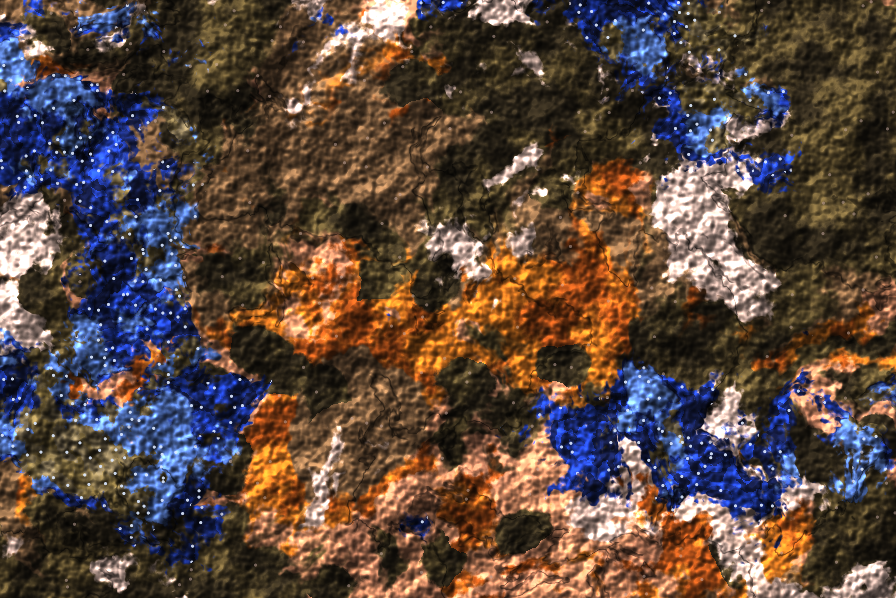
This texture is drawn by a Shadertoy shader. Its source:

```glsl
// Weathered rock face: brown, ochre, rose and pale mineral crusts, overgrown by
// glinting blue crystals. Warped fractal fields choose the mineral at each point;
// cellular lumps and grains form a height map that is lit from the upper left.

#define WARP 0.09
#define LUMP_SCALE 10.0
#define GRAIN_SCALE 62.0
#define GLINT_SCALE 76.0
#define RELIEF 27.0
#define BLUE_LEVEL 0.595
#define DARK_LEVEL 0.525
#define OCHRE_LEVEL 0.49
#define PALE_LEVEL 0.625
#define EDGE 0.022

const vec3 BROWN = vec3(0.38, 0.28, 0.19);
const vec3 UMBER = vec3(0.185, 0.155, 0.105);
const vec3 OCHRE = vec3(0.67, 0.37, 0.11);
const vec3 RUST = vec3(0.46, 0.21, 0.07);
const vec3 ROSE = vec3(0.68, 0.46, 0.36);
const vec3 PALE = vec3(0.79, 0.67, 0.63);
const vec3 OLIVE = vec3(0.34, 0.28, 0.13);
const vec3 NAVY = vec3(0.06, 0.08, 0.19);
const vec3 COBALT = vec3(0.11, 0.21, 0.62);
const vec3 DUSTY_BLUE = vec3(0.31, 0.43, 0.68);
const vec3 GLINT = vec3(0.86, 0.91, 1.0);

vec2 hash2(vec2 p) {
    vec3 q = fract(p.xyx * vec3(0.1031, 0.1030, 0.0973));
    q += dot(q, q.yzx + 33.33);
    return fract((q.xx + q.yz) * q.zy);
}

float noise(vec2 p) {
    vec2 i = floor(p), f = fract(p);
    f = f * f * (3.0 - 2.0 * f);
    vec2 e = vec2(1.0, 0.0);
    return mix(mix(hash2(i).x, hash2(i + e).x, f.x),
               mix(hash2(i + e.yx).x, hash2(i + e.xx).x, f.x), f.y);
}

// Layered noise, centred on one half
float fractal(vec2 p) {
    float sum = 0.0, weight = 1.0, total = 0.0;
    for (int i = 0; i < 6; i++) {
        sum += weight * noise(p);
        total += weight;
        weight *= 0.58;
        p = mat2(1.6, 1.2, -1.2, 1.6) * p + 17.3;
    }
    return sum / total;
}

// Cellular noise: x = distance to the nearest seed, y = random value of its cell
vec2 cells(vec2 p) {
    vec2 i = floor(p), best = vec2(9.0, 0.0);
    for (int y = -1; y <= 1; y++)
    for (int x = -1; x <= 1; x++) {
        vec2 id = i + vec2(x, y);
        float d = length(id + 0.15 + 0.7 * hash2(id) - p);
        if (d < best.x) best = vec2(d, hash2(id + 71.0).y);
    }
    return best;
}

// Soft elliptical region where a mineral is more common
float region(vec2 p, vec2 centre, vec2 radius) {
    vec2 q = (p - centre) / radius;
    return exp(-dot(q, q));
}

float cover(float field, float level) {
    return smoothstep(level - EDGE, level + EDGE, field);
}

float height(vec2 p) {
    vec2 lump = cells(p * LUMP_SCALE * 1.7);
    vec2 grain = cells(p * GRAIN_SCALE);
    return fractal(p * 5.0) - 0.07 * lump.x * lump.x - 0.028 * grain.x;
}

void mainImage(out vec4 fragColor, in vec2 fragCoord) {
    vec2 p = fragCoord / iResolution.y;
    vec2 q = p + WARP * (vec2(fractal(p * 6.0 + 3.0), fractal(p * 6.0 + 41.0)) - 0.5) * 2.0;
    vec2 grain = cells(q * GRAIN_SCALE);
    float mottle = fractal(p * 17.0 + 9.0);
    float fine = noise(p * 135.0);

    // Earthy ground: brown, then ochre fading into rose
    vec3 color = BROWN * (0.7 + 0.6 * mottle);
    float warmth = fractal(q * 3.2 + 25.0)
        + 0.10 * region(p, vec2(0.85, 0.42), vec2(0.32, 0.22))
        + 0.10 * region(p, vec2(1.42, 0.80), vec2(0.16, 0.25));
    vec3 warm = mix(RUST, OCHRE, smoothstep(0.36, 0.56, mottle));
    float rosy = cover(fractal(q * 4.0 + 60.0) + 0.3 * (mottle - 0.5), 0.53);
    color = mix(color, mix(warm, ROSE, 0.85 * rosy), cover(warmth, OCHRE_LEVEL));

    // Umber sheets and rounded nodules
    float gloom = fractal(q * 3.4 + 90.0)
        + 0.10 * region(p, vec2(1.22, 0.24), vec2(0.35, 0.22))
        + 0.08 * region(p, vec2(0.36, 0.42), vec2(0.20, 0.25));
    vec2 nodule = cells(mix(p, q, 0.5) * LUMP_SCALE);
    float round_lump = step(0.80, nodule.y) * smoothstep(0.46, 0.38, nodule.x + 0.5 * (mottle - 0.5));
    vec3 umber = mix(UMBER * 0.7, mix(UMBER, OLIVE, 0.3) * 1.2, smoothstep(0.35, 0.65, mottle));
    color = mix(color, umber, max(cover(gloom, DARK_LEVEL), round_lump));

    // Pale chalky crust
    float chalk = fractal(q * 5.0 + 130.0) + 0.25 * (mottle - 0.5);
    color = mix(color, PALE * (0.85 + 0.25 * fine), 0.9 * cover(chalk, PALE_LEVEL));

    // Blue crystals with ragged rims and dusty interiors
    float growth = fractal(q * 3.6 + 170.0) + 0.08 * (0.5 - grain.x) + 0.25 * (mottle - 0.5)
        + 0.13 * region(p, vec2(1.02, 0.74), vec2(0.38, 0.22))
        + 0.06 * region(p, vec2(0.10, 0.55), vec2(0.16, 0.50));
    float blue = cover(growth, BLUE_LEVEL);
    float shine = smoothstep(0.2, 0.95, 0.65 * grain.y + 0.35 * fine + 0.5 * (mottle - 0.5));
    vec3 crystal = mix(NAVY, COBALT, shine);
    vec3 dust = mix(DUSTY_BLUE, OLIVE, cover(fractal(p * 13.0 + 210.0), 0.54));
    float dusty = smoothstep(0.04, 0.10, growth - BLUE_LEVEL + 0.6 * (fractal(p * 9.0 + 240.0) - 0.5));
    color = mix(color, mix(crystal, dust * (0.75 + 0.45 * fine), 0.85 * dusty), blue);

    // Relief, fine grain and dark crevices
    float slope = height(p) - height(p + vec2(-0.003, 0.004));
    color *= exp(clamp(RELIEF * slope, -1.1, 0.65) + 0.5 * (fine - 0.5));
    float crack = abs(fractal(q * 4.5 + 280.0) - 0.5);
    color *= mix(0.5, 1.0, smoothstep(0.0, 0.022, crack));

    // Glints, mostly on the blue
    vec2 spark = cells(p * GLINT_SCALE + 13.0);
    float soften = GLINT_SCALE / iResolution.y;
    float glint = smoothstep(0.2 + 0.5 * soften, 0.2 - 0.5 * soften, spark.x);
    glint *= step(mix(0.975, 0.84, blue), spark.y) * mix(0.5, 0.9, blue);
    color = mix(color, mix(PALE, GLINT, blue), glint);

    fragColor = vec4(clamp(color, 0.0, 1.0), 1.0);
}
```
